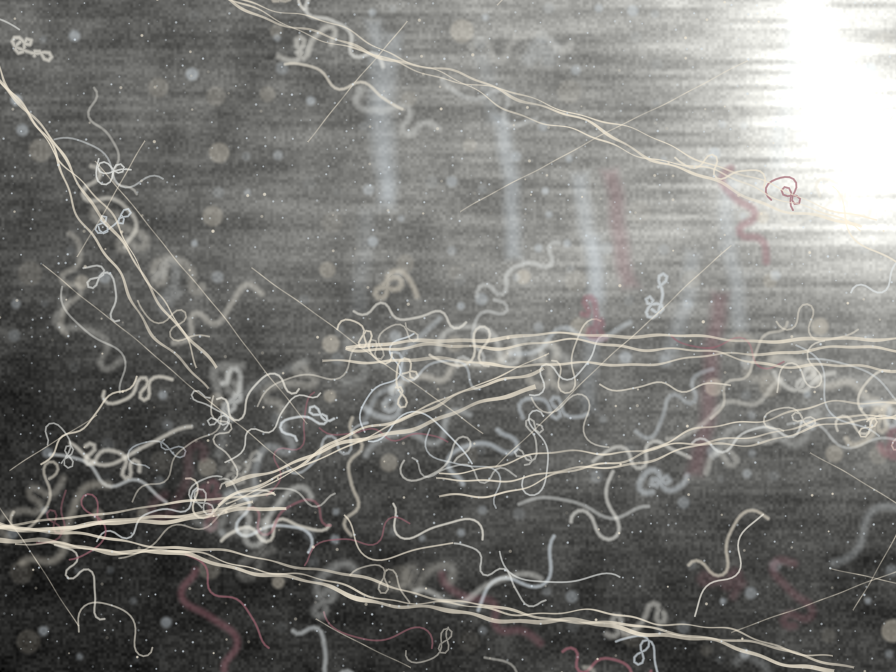
Give the GLSL for this texture, as a WebGL 2 fragment shader.

```glsl
#version 300 es
precision highp float;
// Dusty dark panel lit from the upper right, covered with tangled, partly blurred fibres.

uniform vec2 u_resolution;
out vec4 fragColor;

const vec3 WARM = vec3(0.95, 0.91, 0.83);
const vec3 COOL = vec3(0.87, 0.91, 0.94);
const vec3 ROSE = vec3(0.62, 0.40, 0.44);
const vec3 PANEL = vec3(1.0, 1.0, 0.975);
const vec2 LAMP = vec2(1.29, 0.87);
const int FIBRES = 170;
const int STEPS = 30;
const float STEP_LENGTH = 0.0068;
const int THREADS = 16;
const int SMEARS = 12;
const float SPREAD = 0.10;
const int BANDS = 7;
// Start and end of the bands along which fibres gather.
const vec4 BAND[BANDS] = vec4[BANDS](
  vec4(0.28, 1.02, 1.30, 0.66), vec4(-0.02, 0.23, 0.40, 0.25),
  vec4(0.32, 0.27, 0.80, 0.45), vec4(0.50, 0.47, 1.36, 0.48),
  vec4(-0.02, 0.95, 0.32, 0.44), vec4(0.65, 0.28, 1.36, 0.40),
  vec4(0.00, 0.21, 1.25, 0.02));

float hash(vec2 p) {
  vec3 q = fract(vec3(p.xyx) * 0.1031);
  q += dot(q, q.yzx + 33.33);
  return fract((q.x + q.y) * q.z);
}
float rnd(int i, float k) { return hash(vec2(float(i) * 1.73 + 5.1, k * 7.31 + 2.7)); }

float valueNoise(vec2 p) {
  vec2 c = floor(p), f = fract(p);
  f = f * f * (3.0 - 2.0 * f);
  return mix(mix(hash(c), hash(c + vec2(1, 0)), f.x),
             mix(hash(c + vec2(0, 1)), hash(c + vec2(1, 1)), f.x), f.y);
}

float segment(vec2 p, vec2 a, vec2 b) {
  vec2 d = b - a;
  return length(p - a - d * clamp(dot(p - a, d) / dot(d, d), 0.0, 1.0));
}

float stroke(float d, float width, float soft) {
  return 1.0 - smoothstep(width - soft, width + soft, d);
}

// Distance to a long strand that wavers about the line from a to b.
float strand(vec2 p, vec2 a, vec2 b, float amp, float seed) {
  vec2 d = b - a;
  float len = length(d);
  d /= len;
  float x = dot(p - a, d), y = dot(p - a, vec2(-d.y, d.x));
  float wave = sin(x * 9.0 + seed) + 0.45 * sin(x * 31.0 + seed * 2.3) + 0.16 * sin(x * 87.0 + seed * 5.1);
  float slope = amp * (9.0 * cos(x * 9.0 + seed) + 14.0 * cos(x * 31.0 + seed * 2.3));
  float off = abs(y - amp * wave) / sqrt(1.0 + slope * slope);
  return max(off, max(-x, x - len));
}

// Distance to a curling fibre whose heading swings by layered sines.
float fibre(vec2 p, vec2 a, float heading, int i) {
  float swing = mix(0.4, 2.1, rnd(i, 6.0)), rate = mix(0.18, 0.48, rnd(i, 7.0));
  float phase = 6.28 * rnd(i, 8.0), d = 9.0;
  for (int j = 0; j < STEPS; j++) {
    float t = float(j) * rate + phase;
    float turn = heading + swing * (sin(t) + 0.5 * sin(t * 1.7 + phase));
    vec2 b = a + STEP_LENGTH * vec2(cos(turn), sin(turn));
    d = min(d, segment(p, a, b));
    a = b;
  }
  return d;
}

// Scattered round spots, one at most in each cell.
float spots(vec2 p, float count, float share, float radius, float soft) {
  vec2 c = floor(p * count), f = fract(p * count);
  vec2 centre = 0.3 + 0.4 * vec2(hash(c + 3.1), hash(c + 17.7));
  float r = radius * mix(0.5, 1.0, hash(c + 41.3));
  return step(hash(c + 71.9), share) * hash(c + 9.4) * stroke(length(f - centre), r, soft);
}

vec3 panel(vec2 p) {
  float d = dot(p - LAMP, p - LAMP);
  float light = mix(0.10, 0.35, smoothstep(0.02, 0.85, p.y)) + 0.08 * smoothstep(0.0, 0.6, p.x);
  light += 0.28 * exp(-2.2 * d) + 0.34 * exp(-14.0 * d);
  float haze = sin(p.x * 7.0 + 2.0 * sin(p.y * 6.0)) * sin(p.y * 11.0 + 1.5 * sin(p.x * 5.0));
  light *= 1.0 + 0.14 * haze + 0.22 * (valueNoise(p * vec2(7.0, 130.0)) - 0.5);
  light += 0.10 * (valueNoise(p * 230.0) - 0.5) + 0.10 * (valueNoise(p * 24.0) - 0.5);
  return PANEL * light;
}

void main() {
  vec2 p = gl_FragCoord.xy / u_resolution.y;
  float px = 1.0 / u_resolution.y;
  vec3 col = panel(p);

  // Out-of-focus upright smears and discs.
  for (int i = 0; i < SMEARS; i++) {
    vec2 a = vec2(0.30 + 1.05 * rnd(i, 21.0), 0.55 + 0.45 * rnd(i, 22.0));
    vec2 b = a - vec2(0.06 * (rnd(i, 23.0) - 0.5), 0.08 + 0.18 * rnd(i, 24.0));
    float cover = stroke(strand(p, a, b, 0.008, float(i)), 0.011, 0.010);
    col = mix(col, rnd(i, 25.0) < 0.15 ? ROSE : COOL, cover * mix(0.12, 0.42, rnd(i, 26.0)));
  }
  col = mix(col, WARM, 0.40 * spots(p, 11.0, 0.35, 0.20, 0.04));
  col = mix(col, COOL, 0.45 * spots(p + 4.3, 23.0, 0.25, 0.22, 0.09));

  // Curling fibres, gathered on bands or loose in the lower half.
  for (int i = 0; i < FIBRES; i++) {
    vec4 band = BAND[i % BANDS];
    vec2 along = band.zw - band.xy;
    vec2 start = band.xy + along * rnd(i, 1.0);
    start += SPREAD * (vec2(rnd(i, 2.0), rnd(i, 3.0)) + vec2(rnd(i, 4.0), rnd(i, 5.0)) - 1.0);
    if (i % 4 == 0) start = vec2(1.45 * rnd(i, 1.0) - 0.1, 0.58 * rnd(i, 2.0));
    if (distance(p, start) > float(STEPS) * STEP_LENGTH + 0.02) continue;
    float heading = atan(along.y, along.x) + 1.8 * (rnd(i, 9.0) - 0.5);
    float blur = pow(rnd(i, 10.0), 3.0);
    float soft = max(0.8 * px, mix(0.0011, 0.0065, blur));
    float cover = stroke(fibre(p, start, heading, i), mix(0.0013, 0.007, blur), soft);
    vec3 tint = rnd(i, 11.0) < 0.07 ? ROSE : mix(WARM, COOL, rnd(i, 12.0));
    col = mix(col, tint, cover * mix(0.82, 0.28, blur) * mix(0.55, 1.0, rnd(i, 13.0)));
  }

  // Long strands on the bands, then fine stray threads.
  for (int i = 0; i < BANDS * 3; i++) {
    vec4 band = BAND[i % BANDS] + 0.05 * (vec4(rnd(i, 31.0), rnd(i, 32.0), rnd(i, 33.0), rnd(i, 34.0)) - 0.5);
    float d = strand(p, band.xy, band.zw, mix(0.003, 0.014, rnd(i, 35.0)), 9.0 * rnd(i, 36.0));
    float width = mix(0.0010, 0.0030, rnd(i, 37.0)) * (0.6 + 0.8 * valueNoise(p * 30.0));
    col = mix(col, WARM, stroke(d, width, max(0.8 * px, 0.0012)) * mix(0.45, 0.9, valueNoise(p * 19.0)));
  }
  for (int i = 0; i < THREADS; i++) {
    vec2 a = vec2(1.4 * rnd(i, 41.0) - 0.1, rnd(i, 42.0));
    float angle = 2.2 * (rnd(i, 43.0) - 0.5);
    vec2 b = a + mix(0.15, 0.55, rnd(i, 44.0)) * vec2(cos(angle), sin(angle));
    float cover = stroke(strand(p, a, b, 0.002, float(i)), 0.0009, max(0.8 * px, 0.001));
    col = mix(col, WARM, cover * 0.65 * (0.5 + 0.5 * valueNoise(p * 90.0)));
  }

  // Dust specks and the glaring strand under the lamp.
  col = mix(col, COOL, 0.75 * spots(p, 75.0, 0.22, 0.13, 0.10));
  col = mix(col, WARM, 0.85 * spots(p + 2.7, 38.0, 0.12, 0.09, 0.05));
  float glare = strand(p, vec2(1.18, 1.02), vec2(1.30, 0.77), 0.007, 2.0);
  col += 0.55 * exp(-max(glare, 0.0) * 32.0) * PANEL;
  fragColor = vec4(clamp(col, 0.0, 1.0), 1.0);
}
```
